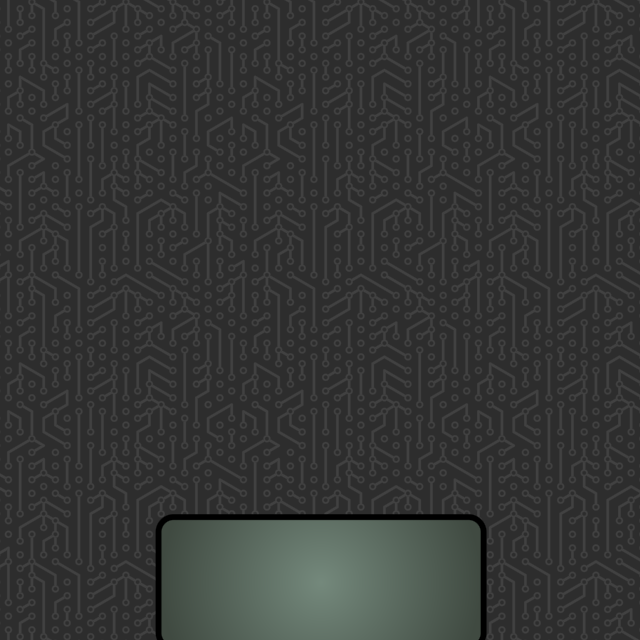
Reproduce this pattern procedurally as a Shadertoy shader.

```glsl
const vec3 BOARD_COLOR = vec3(0.175);
const vec3 TRACE_COLOR = vec3(0.255);
const vec3 GLOW_COLOR  = vec3(0.455, 0.535, 0.485);
const vec3 SHADE_COLOR = vec3(0.25, 0.29, 0.255);

// The board is a triangular lattice; ids count columns and half rows.
const vec2 TILE = vec2(20.0, 42.0);
const vec2 TILE_SIZE = vec2(0.3672, 0.4479);
const vec2 TILE_ORIGIN = vec2(0.5456, 0.4531);
const float BEND_CELLS = 7.0;
const float BEND_LEVEL = 0.17;
const float GAP_CHANCE = 0.26;
const float TRACE_HALF_WIDTH = 0.0021;
const float RING_RADIUS = 0.0043;
const float RING_HALF_WIDTH = 0.0014;

const vec2 PANEL_CENTER = vec2(0.5017, 0.0898);
const vec2 PANEL_HALF = vec2(0.2494, 0.0977);
const float PANEL_CORNER = 0.019;
const float PANEL_BORDER = 0.0091;
const float GLOW_RADIUS = 0.25;

float hash(vec2 p) {
    vec3 q = fract(vec3(p.xyx) * 0.1031);
    q += dot(q, q.yzx + 33.33);
    return fract((q.x + q.y) * q.z);
}

float slope(vec2 cell, vec2 offset) {
    float angle = 6.2832 * hash(mod(cell, BEND_CELLS) + 71.0);
    return dot(vec2(cos(angle), sin(angle)), offset);
}

// Gradient noise that wraps after BEND_CELLS
float gradientNoise(vec2 p) {
    vec2 i = floor(p), f = fract(p);
    vec2 u = f * f * f * (f * (f * 6.0 - 15.0) + 10.0);
    vec2 e = vec2(1.0, 0.0);
    float low  = mix(slope(i, f), slope(i + e, f - e), u.x);
    float high = mix(slope(i + e.yx, f - e.yx), slope(i + 1.0, f - 1.0), u.x);
    return mix(low, high, u.y);
}

// Lattice step taken by the trace leaving a node; zero where it ends
vec2 traceStep(vec2 id) {
    id = mod(id, TILE);
    if (hash(id + 5.0) < GAP_CHANCE) return vec2(0.0);
    float bend = gradientNoise(id / TILE * BEND_CELLS);
    return abs(bend) > BEND_LEVEL ? vec2(sign(bend), 1.0) : vec2(0.0, 2.0);
}

float enters(vec2 id, vec2 dir) {
    return traceStep(id - dir) == dir ? 1.0 : 0.0;
}

vec2 nearestNode(vec2 grid, float column) {
    float parity = mod(column, 2.0);
    return vec2(column, 2.0 * floor((grid.y - parity) * 0.5 + 0.5) + parity);
}

float segmentDistance(vec2 p, vec2 span) {
    float t = clamp(dot(p, span) / max(dot(span, span), 1e-8), 0.0, 1.0);
    return length(p - span * t);
}

float circuitDistance(vec2 p) {
    vec2 unit = TILE_SIZE / TILE;
    vec2 grid = p / unit;
    float column = floor(grid.x + 0.5);
    float d = 1.0;
    for (int i = -1; i <= 1; i++) {
        vec2 node = nearestNode(grid, column + float(i));
        for (int j = 0; j < 2; j++) {
            vec2 id = node - vec2(0.0, 2.0 * float(j));
            vec2 dir = traceStep(id);
            if (dir.y > 0.0)
                d = min(d, segmentDistance(p - id * unit, dir * unit) - TRACE_HALF_WIDTH);
        }
    }
    // Rings mark ends, forks and lone pads
    vec2 id = nearestNode(grid, column);
    float degree = min(traceStep(id).y, 1.0) + enters(id, vec2(0.0, 2.0))
                 + enters(id, vec2(1.0, 1.0)) + enters(id, vec2(-1.0, 1.0));
    if (degree != 2.0) {
        float ring = length(p - id * unit) - RING_RADIUS;
        d = min(max(d, -ring), abs(ring) - RING_HALF_WIDTH);
    }
    return d;
}

float roundedBox(vec2 p, vec2 halfSize, float radius) {
    vec2 q = abs(p) - halfSize + radius;
    return length(max(q, 0.0)) + min(max(q.x, q.y), 0.0) - radius;
}

float coverage(float d, float pixel) {
    return clamp(0.5 - d / pixel, 0.0, 1.0);
}

void mainImage(out vec4 fragColor, in vec2 fragCoord) {
    vec2 uv = fragCoord / iResolution.xy;
    float pixel = 1.3 / iResolution.y;

    // Circuit board
    float traces = coverage(circuitDistance(uv - TILE_ORIGIN), pixel);
    vec3 color = mix(BOARD_COLOR, TRACE_COLOR, traces);

    // Black frame and glowing panel
    vec2 p = uv - PANEL_CENTER;
    float panel = roundedBox(p, PANEL_HALF, PANEL_CORNER);
    float glow = clamp(length(p) / GLOW_RADIUS, 0.0, 1.0);
    color = mix(color, vec3(0.0), coverage(panel - PANEL_BORDER, pixel));
    color = mix(color, mix(GLOW_COLOR, SHADE_COLOR, glow), coverage(panel, pixel));
    fragColor = vec4(color, 1.0);
}
```
